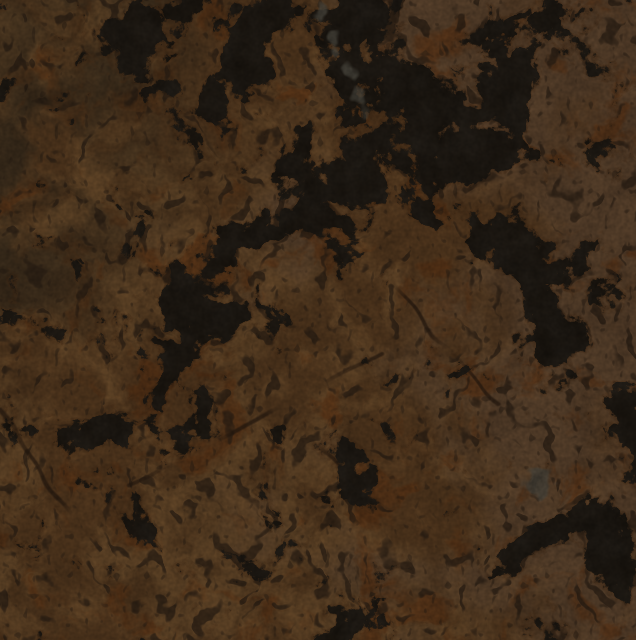
Reproduce this texture procedurally as a Shadertoy shader.

```glsl
vec2 hash2(vec2 p) {
    vec3 q = fract(p.xyx * vec3(0.1031, 0.103, 0.0973));
    q += dot(q, q.yzx + 33.33);
    return fract((q.xx + q.yz) * q.zy);
}

float gradientNoise(vec2 p) {
    vec2 i = floor(p), f = fract(p);
    vec2 u = f * f * f * (f * (f * 6.0 - 15.0) + 10.0);
    vec4 corner;
    for (int k = 0; k < 4; k++) {
        vec2 o = vec2(k & 1, k >> 1);
        float angle = 6.2832 * hash2(i + o + 71.0).x;
        corner[k] = dot(vec2(cos(angle), sin(angle)), f - o);
    }
    return 1.4 * mix(mix(corner.x, corner.y, u.x), mix(corner.z, corner.w, u.x), u.y);
}

float fbm(vec2 p) {
    float sum = 0.0, amp = 0.5;
    for (int k = 0; k < 5; k++) {
        sum += amp * gradientNoise(p);
        p = mat2(1.6, 1.2, -1.2, 1.6) * p + 7.3;
        amp *= 0.55;
    }
    return sum;
}

float segment(vec2 p, vec2 a, vec2 b) {
    vec2 pa = p - a, ba = b - a;
    return length(pa - ba * clamp(dot(pa, ba) / dot(ba, ba), 0.0, 1.0));
}

// Soft band where dark mineral gathers
float vein(vec2 p, vec2 a, vec2 b, float width) {
    float d = segment(p, a, b) / width;
    return exp(-d * d);
}

// Hairline that fades in and out along its length
float crack(vec2 p, vec2 a, vec2 b) {
    float d = segment(p + 0.008 * gradientNoise(p * 14.0), a, b);
    float presence = smoothstep(-0.25, 0.35, gradientNoise(p * 9.0 + 4.0));
    return presence * (1.0 - smoothstep(0.001, 0.005, d));
}

void mainImage(out vec4 fragColor, in vec2 fragCoord) {
    vec2 p = fragCoord / iResolution.y;
    vec2 warp = vec2(fbm(p * 6.0 + 3.0), fbm(p * 6.0 + 19.0));
    vec2 q = p + 0.07 * warp;

    // Mottled brown ground
    float broad = fbm(p * 4.0 + 31.0);
    float mottle = fbm(q * 17.0 + 11.0);
    vec3 color = mix(vec3(0.275, 0.185, 0.10), vec3(0.325, 0.23, 0.13),
                     smoothstep(-0.25, 0.25, broad + 0.6 * mottle));
    color = mix(color, vec3(0.29, 0.215, 0.15),
                0.8 * smoothstep(0.25, 0.75, p.x + 0.3 * p.y - 0.35 + broad));
    float rust = smoothstep(0.08, 0.4, fbm(q * 11.0 + 53.0));
    color = mix(color, vec3(0.30, 0.165, 0.065), 0.7 * rust);

    // Olive murk at the upper left
    float murk = vein(q, vec2(0.0, 0.62), vec2(0.16, 1.0), 0.17);
    murk *= smoothstep(-0.25, 0.2, fbm(q * 6.0 + 83.0));
    color = mix(color, vec3(0.165, 0.13, 0.085), 0.8 * murk);

    // Dark mineral patches with ragged edges
    float density = vein(q, vec2(0.20, 0.35), vec2(0.36, 0.62), 0.055);
    density = max(density, vein(q, vec2(0.36, 0.64), vec2(0.50, 0.68), 0.03));
    density = max(density, vein(q, vec2(0.50, 0.70), vec2(0.66, 0.86), 0.07));
    density = max(density, vein(q, vec2(0.54, 1.0), vec2(0.62, 0.82), 0.055));
    density = max(density, vein(q, vec2(0.66, 0.68), vec2(0.86, 0.95), 0.065));
    density = max(density, vein(q, vec2(0.82, 0.64), vec2(0.87, 0.48), 0.055));
    density = max(density, vein(q, vec2(0.18, 0.91), vec2(0.26, 0.99), 0.04));
    density = max(density, 0.8 * vein(q, vec2(0.30, 0.80), vec2(0.42, 0.95), 0.04));
    density = max(density, vein(q, vec2(0.55, 0.27), vec2(0.60, 0.22), 0.025));
    density = max(density, vein(q, vec2(0.53, 0.03), vec2(0.66, 0.04), 0.03));
    density = max(density, vein(q, vec2(0.98, 0.42), vec2(1.0, 0.24), 0.03));
    float arc = abs(length(q - vec2(0.89, 0.12)) - 0.065) / 0.03;
    density = max(density, exp(-arc * arc) * smoothstep(-0.04, 0.04, q.y - 0.10));
    float field = fbm(q * 11.0 + 5.0) + 0.35 * fbm(p * 38.0) + 0.55 * density - 0.33;
    float halo = smoothstep(-0.17, 0.03, field);
    float dark = smoothstep(-0.035, 0.06, field);
    color = mix(color, vec3(0.235, 0.145, 0.07), 0.55 * halo);

    // Small flecks, slightly upright, and hairline cracks
    float fleck = smoothstep(0.30, 0.58, gradientNoise(q * vec2(48.0, 36.0) + 9.0)
                             + 0.5 * broad);
    float speck = smoothstep(0.40, 0.70, gradientNoise(p * vec2(85.0, 65.0)));
    color = mix(color, vec3(0.14, 0.10, 0.065), max(0.75 * fleck, 0.5 * speck));
    float line = crack(p, vec2(0.38, 0.82), vec2(0.78, 0.37));
    line = max(line, crack(p, vec2(0.20, 0.24), vec2(0.60, 0.45)));
    line = max(line, crack(p, vec2(0.0, 0.36), vec2(0.12, 0.17)));
    line = max(line, crack(p, vec2(0.46, 0.34), vec2(0.66, 0.14)));
    color = mix(color, vec3(0.13, 0.085, 0.05), 0.75 * line);

    vec3 mineral = vec3(0.092, 0.078, 0.06) + 0.035 * fbm(p * 24.0 + 41.0);
    color = mix(color, mineral, 0.96 * dark);

    // Pale grey crystals: one large, the rest strung along the upper vein
    for (int k = 0; k < 7; k++) {
        vec2 r = hash2(vec2(k, 13));
        vec2 center = mix(vec2(0.49, 1.0), vec2(0.57, 0.83), float(k) / 6.0)
                    + 0.02 * (r - 0.5);
        float radius = 0.004 + 0.007 * r.x;
        if (k == 0) { center = vec2(0.84, 0.245); radius = 0.021; }
        float d = length(p - center) + 0.012 * gradientNoise(p * 55.0) - radius;
        float crystal = 1.0 - smoothstep(-0.005, 0.005, d);
        color = mix(color, vec3(0.25, 0.24, 0.21), 0.75 * crystal);
    }

    // Fine soft grain
    float grain = 0.6 * gradientNoise(p * 120.0) + 0.4 * gradientNoise(p * 210.0 + 5.0);
    color *= 1.0 + 0.17 * grain + 0.16 * mottle;
    fragColor = vec4(color, 1.0);
}
```
